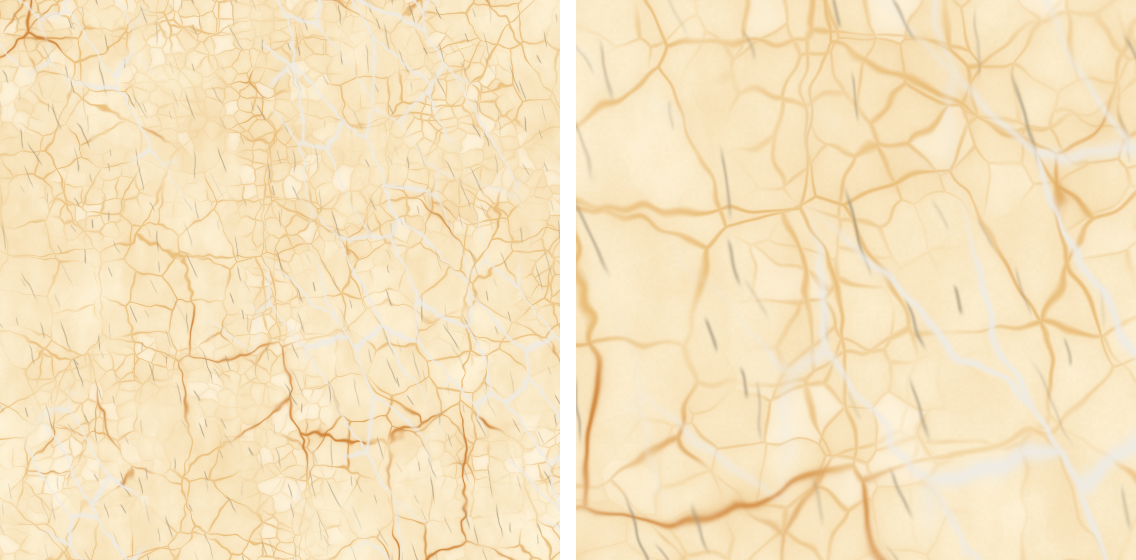
Left: the whole. Right: its middle third, enlarged.
This texture is drawn by a WebGL 2 fragment shader. Its source:

```glsl
#version 300 es
precision highp float;
// Cream marble: a mottled warm ground crossed by a net of golden veins.
// Veins are edges of warped Voronoi cells at several sizes, faded by noise;
// short slanted grey cracks and a few pale mineral streaks lie on top.
uniform vec2 u_resolution;
out vec4 fragColor;

#define CREAM_LIGHT vec3(0.995, 0.95, 0.84)
#define CREAM_DEEP vec3(0.965, 0.875, 0.705)
#define GOLD vec3(0.91, 0.73, 0.45)
#define RUST vec3(0.80, 0.49, 0.19)
#define CRACK_GREY vec3(0.66, 0.60, 0.50)
#define MINERAL vec3(0.93, 0.925, 0.91)
#define VEIN_WIDTH 0.0017
#define WARP 0.036
#define CRACK_GRID 21.0
#define CRACK_SHARE 0.72

vec3 hash(vec2 cell, float seed) {
  uvec3 v = uvec3(ivec3(ivec2(cell), int(seed))) * 1664525u + 1013904223u;
  v.x += v.y * v.z; v.y += v.z * v.x; v.z += v.x * v.y;
  v ^= v >> 16u;
  v.x += v.y * v.z; v.y += v.z * v.x; v.z += v.x * v.y;
  return vec3(v >> 8u) / 16777216.0;
}

float noise(vec2 p, float seed) {
  vec2 i = floor(p), f = fract(p);
  f = f * f * (3.0 - 2.0 * f);
  float low = mix(hash(i, seed).x, hash(i + vec2(1, 0), seed).x, f.x);
  float high = mix(hash(i + vec2(0, 1), seed).x, hash(i + vec2(1, 1), seed).x, f.x);
  return mix(low, high, f.y);
}

float fbm(vec2 p, float seed) {
  float sum = 0.0, amp = 0.533;
  for (int k = 0; k < 4; k++) {
    sum += amp * noise(p, seed + float(k));
    p = mat2(1.6, 1.2, -1.2, 1.6) * p + 7.3;
    amp *= 0.5;
  }
  return sum;
}

// x: distance to the nearest cell edge in canvas units, y: random cell value
vec2 cells(vec2 p, float scale, float seed) {
  p *= scale;
  vec2 home = floor(p), nearest = vec2(0), nearCell = home;
  float best = 9.0, edge = 9.0;
  for (int k = 0; k < 9; k++) {
    vec2 c = home + vec2(k % 3 - 1, k / 3 - 1);
    vec2 r = c + 0.08 + 0.84 * hash(c, seed).xy - p;
    if (dot(r, r) < best) { best = dot(r, r); nearest = r; nearCell = c; }
  }
  for (int k = 0; k < 25; k++) {
    vec2 c = nearCell + vec2(k % 5 - 2, k / 5 - 2);
    vec2 r = c + 0.08 + 0.84 * hash(c, seed).xy - p;
    if (c != nearCell) edge = min(edge, dot(0.5 * (r + nearest), normalize(r - nearest)));
  }
  return vec2(edge / scale, hash(nearCell, seed).z);
}

float line(float dist, float width) {
  float w = max(width, 0.7 / u_resolution.y);
  return exp(-dist * dist / (w * w));
}

// Short tapered strokes, one per grid cell, leaning down to the right
float cracks(vec2 p) {
  vec2 home = floor(p * CRACK_GRID);
  float ink = 0.0;
  for (int k = 0; k < 9; k++) {
    vec2 c = home + vec2(k % 3 - 1, k / 3 - 1);
    vec3 place = hash(c, 70.0), kind = hash(c, 71.0);
    if (kind.x > CRACK_SHARE) continue;
    float angle = mix(-1.58, -1.02, place.z);
    vec2 dir = vec2(cos(angle), sin(angle)), r = p - (c + place.xy) / CRACK_GRID;
    float along = abs(dot(r, dir)) / mix(0.010, 0.036, kind.y * kind.y);
    float across = abs(dot(r, vec2(-dir.y, dir.x)));
    float taper = 1.0 - smoothstep(0.45, 1.0, along);
    ink = max(ink, line(across, 0.0012) * taper * mix(0.2, 0.85, kind.z));
  }
  return ink;
}

void main() {
  vec2 p = gl_FragCoord.xy / u_resolution.y;

  // Domain warp: broad bends plus a fine ragged wobble
  vec2 bend = vec2(fbm(p * 8.0, 1.0), fbm(p * 8.0, 11.0)) - 0.5;
  vec2 wobble = vec2(noise(p * 75.0, 21.0), noise(p * 75.0, 22.0)) - 0.5;
  vec2 q = p + WARP * bend + 0.006 * wobble;

  vec2 broad = cells(q * vec2(1.0, 0.85) + WARP * bend, 6.0, 31.0);
  vec2 middle = cells(q, 13.0, 32.0);
  vec2 small = cells(q + 0.3 * WARP * bend.yx, 33.0, 33.0);

  // Mottled ground with a slight tint per stone fragment
  float grain = hash(floor(p * 512.0), 40.0).x - 0.5;
  float tone = 0.52 + 1.2 * (fbm(p * 5.0, 41.0) - 0.5) + 0.7 * (fbm(p * vec2(48.0, 30.0), 46.0) - 0.5);
  tone += 0.22 * (middle.y - 0.5) + 0.16 * (small.y - 0.5) + 0.14 * grain;
  vec3 colour = mix(CREAM_DEEP, CREAM_LIGHT, clamp(tone, -0.2, 1.15));

  // Pale fragments within the crushed zones
  float crushed = smoothstep(0.46, 0.64, fbm(p * 6.0, 51.0));
  colour = mix(colour, vec3(1.0, 0.97, 0.90), 0.55 * crushed * step(0.8, small.y));

  // Golden vein net with soft stains along it
  float fade = smoothstep(0.32, 0.66, fbm(p * 11.0, 55.0));
  float rusty = smoothstep(0.53, 0.68, fbm(p * 5.0, 60.0));
  float thick = VEIN_WIDTH * mix(0.6, 1.6, noise(p * 42.0, 65.0));
  float net = line(broad.x, thick) * mix(0.3, 0.9, fade);
  net = max(net, line(middle.x, thick) * mix(0.1, 0.85, fade));
  net = max(net, line(small.x, thick * 0.9) * crushed * mix(0.25, 0.75, fade));
  float stain = exp(-broad.x / 0.006) * (0.10 + 0.30 * rusty);
  stain += exp(-middle.x / 0.005) * 0.26 * fade + exp(-small.x / 0.004) * 0.22 * crushed;
  colour = mix(colour, GOLD, clamp(max(net, 0.75 * stain), 0.0, 0.9));
  colour = mix(colour, RUST, 0.85 * rusty * line(broad.x, thick * 1.2));
  colour = mix(colour, RUST, 0.4 * rusty * fade * line(middle.x, thick));

  // Grey cracks and steep mineral streaks
  colour = mix(colour, CRACK_GREY, 0.8 * cracks(p + 0.012 * bend + 0.003 * wobble));
  vec2 slant = mat2(0.87, 0.5, 0.5, -0.87) * q;
  float streak = line(cells(slant * vec2(1.0, 0.4), 15.0, 80.0).x, 0.0022);
  float zone = smoothstep(0.53, 0.68, fbm(slant * vec2(5.0, 2.0), 82.0));
  colour = mix(colour, MINERAL, 0.85 * streak * zone);

  fragColor = vec4(clamp(colour, 0.0, 1.0), 1.0);
}
```
